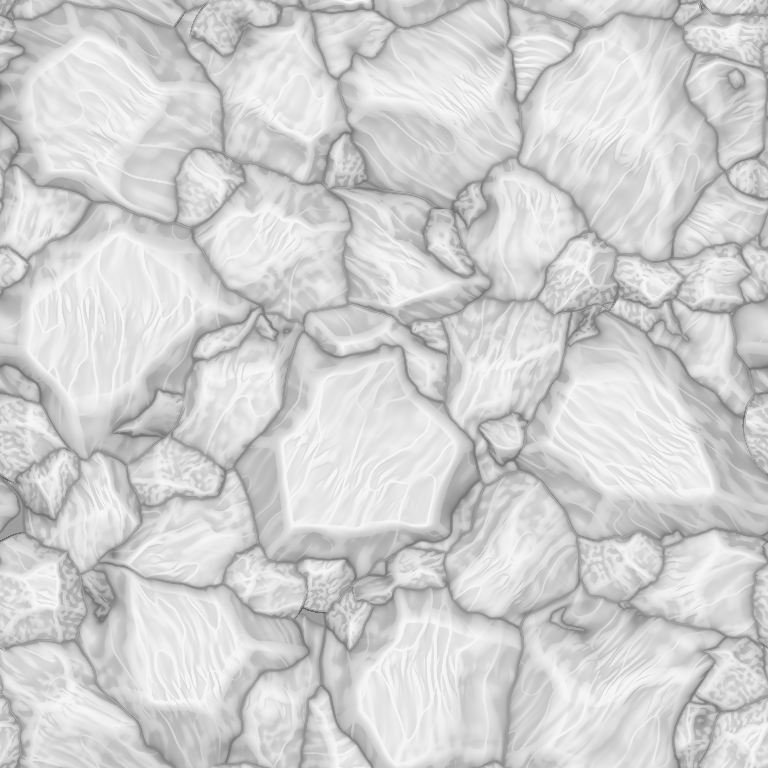
Reproduce this texture map procedurally as a WebGL 2 fragment shader.

```glsl
#version 300 es
precision highp float;
// Tiling pile of pale, softly lit boulders. Three wrapped grids scatter rocks
// of falling size; each is a height field cut by random planes and wrinkled.
// Slope, ridge curvature and the gap to the rock beneath give the grey tone.

uniform vec2 u_resolution;
out vec4 outColor;

const float TAU = 6.28318;

vec2 hash2(vec2 p) {
    vec3 q = fract(p.xyx * vec3(0.1031, 0.1030, 0.0973));
    q += dot(q, q.yzx + 33.33);
    return fract((q.xx + q.yz) * q.zy);
}

float cornerSlope(vec2 cell, vec2 offset) {
    return dot(hash2(cell) * 2.0 - 1.0, offset);
}

// Gradient noise, about -0.6 to 0.6
float noise(vec2 p) {
    vec2 i = floor(p), f = p - i;
    vec2 w = f * f * f * (f * (f * 6.0 - 15.0) + 10.0);
    vec2 x = vec2(1, 0), y = vec2(0, 1);
    return mix(mix(cornerSlope(i, f), cornerSlope(i + x, f - x), w.x),
               mix(cornerSlope(i + y, f - y), cornerSlope(i + 1.0, f - 1.0), w.x), w.y);
}

float smoothMin(float a, float b, float k) {
    float m = max(k - abs(a - b), 0.0) / k;
    return min(a, b) - m * m * k * 0.25;
}

// Height of one rock in its own frame, where its radius is about 1
float rockHeight(vec2 u, vec2 seed, float radius) {
    vec2 shift = seed * 7.3;
    u += 0.16 * vec2(noise(u * 1.8 + shift), noise(u * 1.8 + shift + 41.0));
    u += 0.035 * noise(u * 6.0 + shift);

    // Tilted, slightly domed top cut by seven side facets
    vec2 tilt = hash2(seed + 5.7) - 0.5;
    float h = 0.46 + 0.4 * dot(u, tilt) - 0.08 * dot(u, u);
    for (int k = 0; k < 7; k++) {
        vec2 r = hash2(seed + 11.3 * float(k + 1));
        float angle = TAU * (float(k) + 0.75 * r.x) / 7.0;
        float reach = 0.66 + 0.3 * fract(r.x * 7.0 + r.y * 3.0);
        float plane = mix(0.5, 2.3, r.y) * (reach - dot(u, vec2(cos(angle), sin(angle))));
        h = smoothMin(h, plane, 0.07);
    }

    // Long folds, fine streaks and a band of short chips
    vec2 s = u * radius;
    float folds = 0.12 - abs(noise(s * vec2(9.0, 22.0) + shift));
    float streaks = noise(s * vec2(24.0, 60.0) + shift + 17.0);
    float chipBand = exp(-70.0 * pow(u.x - tilt.x * 0.6, 2.0) - 5.0 * u.y * u.y);
    float chips = max(noise(s * vec2(30.0, 90.0) + shift + 29.0), 0.0);
    return h * radius + 0.010 * folds + 0.0016 * streaks + 0.004 * chipBand * chips;
}

// Heights of the topmost and second rock over a point
vec2 pileHeights(vec2 p) {
    vec2 top = vec2(-0.03);
    for (int layer = 0; layer < 3; layer++) {
        float cells = layer == 0 ? 3.0 : layer == 1 ? 5.0 : 10.0;
        float share = layer == 0 ? 0.65 : layer == 1 ? 1.0 : 0.55;
        vec2 home = floor(p * cells);
        for (int k = 0; k < 9; k++) {
            vec2 cell = home + vec2(k % 3, k / 3) - 1.0;
            vec2 seed = mod(cell, cells) + cells * 17.0;
            vec2 pick = hash2(seed + 2.1);
            if (pick.x > share) continue;

            float radius = (0.52 + 0.1 * pick.y) / cells;
            vec2 q = p - (cell + 0.2 + 0.6 * hash2(seed)) / cells;
            if (dot(q, q) > 1.8 * radius * radius) continue;

            vec2 shape = hash2(seed + 8.9);
            float c = cos(TAU * shape.x), s = sin(TAU * shape.x);
            vec2 u = mat2(c, -s, s, c) * q / (radius * vec2(1.0, mix(0.7, 1.0, shape.y)));
            float base = layer == 0 ? 0.02 : layer == 1 ? 0.025 * pick.y : 0.005 + 0.035 * pick.y;
            float h = base + rockHeight(u, seed, radius);
            top = h > top.x ? vec2(h, top.x) : vec2(top.x, max(top.y, h));
        }
    }
    return top;
}

// Broad shade and a thin dark line where two rocks meet
float creaseShade(vec2 h) {
    float gap = h.x - h.y;
    return 0.17 * exp(-gap / 0.013) + 0.13 * exp(-gap / 0.003);
}

void main() {
    vec2 p = gl_FragCoord.xy / u_resolution;
    float e = 0.002;
    vec2 mid = pileHeights(p);
    vec2 east = pileHeights(p + vec2(e, 0)), west = pileHeights(p - vec2(e, 0));
    vec2 north = pileHeights(p + vec2(0, e)), south = pileHeights(p - vec2(0, e));

    vec2 slope = vec2(east.x - west.x, north.x - south.x) / (2.0 * e);
    float ridge = (4.0 * mid.x - east.x - west.x - north.x - south.x) / (e * e);
    float crease = (creaseShade(mid) + creaseShade(east) + creaseShade(west)
                  + creaseShade(north) + creaseShade(south)) / 5.0;

    // Soft overhead light, bright worn edges, dark hollows
    float facing = inversesqrt(1.0 + dot(slope, slope));
    float tone = 0.64 + 0.285 * facing;
    tone += 0.012 * clamp(dot(slope, vec2(0.4, -0.9)), -1.5, 1.5);
    tone += 0.065 * ridge / (abs(ridge) + 40.0);
    tone -= crease;
    outColor = vec4(vec3(clamp(tone, 0.4, 0.96)), 1.0);
}
```
